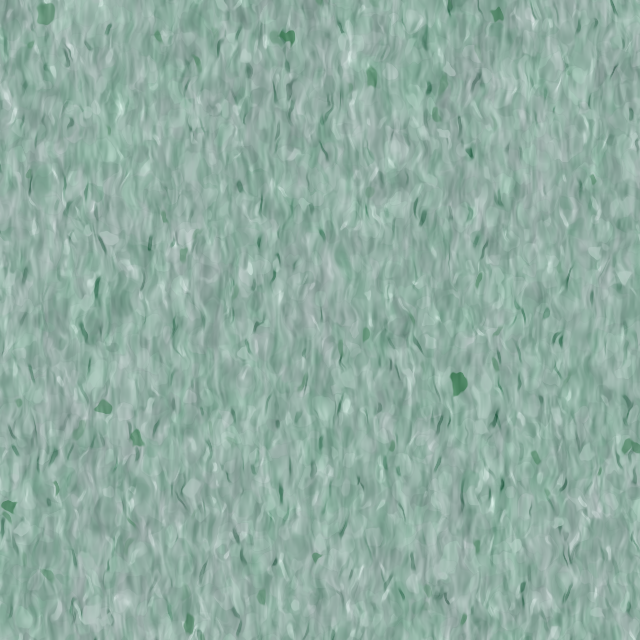
Reproduce this texture procedurally as a WebGL 2 fragment shader.

```glsl
#version 300 es
precision highp float;
// Pale sage-green flecked sheet: vertical streaks, soft flakes, thin slivers and sparse green chips.

#define BASE_COLOR vec3(0.573, 0.688, 0.645)
#define TONE_AXIS vec3(1.10, 0.92, 1.00)
#define TINT_AXIS vec3(-1.0, 0.25, -0.55)
#define CHIP_COLOR vec3(0.27, 0.50, 0.36)
#define STREAK_FREQ vec2(135.0, 34.0)
#define STREAK_GAIN 0.22
#define FLAKE_SIZE vec2(0.014, 0.022)
#define FLAKE_GAIN 0.18
#define SLIVER_SIZE vec2(0.0030, 0.0150)
#define DARK_GAIN 0.19
#define LIGHT_GAIN 0.12
#define EDGE_SOFT 0.0016

uniform vec2 u_resolution;
out vec4 fragColor;

// Integer hash giving three values in 0..1
vec3 hash3(vec2 cell, int seed) {
    uvec3 v = uvec3(ivec3(ivec2(cell), seed));
    v = v * 1664525u + 1013904223u;
    v.x += v.y * v.z; v.y += v.z * v.x; v.z += v.x * v.y;
    v ^= v >> 16u;
    v.x += v.y * v.z; v.y += v.z * v.x; v.z += v.x * v.y;
    return vec3(v >> 16u) / 65535.0;
}

// Smooth value noise, centred on zero
float noise(vec2 p, int seed) {
    vec2 i = floor(p), f = fract(p);
    f = f * f * (3.0 - 2.0 * f);
    float low = mix(hash3(i, seed).x, hash3(i + vec2(1, 0), seed).x, f.x);
    float high = mix(hash3(i + vec2(0, 1), seed).x, hash3(i + vec2(1, 1), seed).x, f.x);
    return mix(low, high, f.y) - 0.5;
}

// Scattered bent flecks: x = coverage, y and z = random values of the fleck on top
vec3 scatter(vec2 p, vec2 cell, vec2 size, float tilt, float density, int seed) {
    vec3 top = vec3(0.0);
    vec2 home = floor(p / cell);
    for (int y = -1; y <= 1; y++)
    for (int x = -1; x <= 1; x++) {
        vec2 id = home + vec2(x, y);
        vec3 place = hash3(id, seed);
        if (place.z > density) continue;
        vec3 form = hash3(id, seed + 101);
        vec3 look = hash3(id, seed + 202);
        float angle = (form.x - 0.5) * 2.0 * tilt;
        float c = cos(angle), s = sin(angle);
        vec2 q = mat2(c, -s, s, c) * (p - (id + place.xy) * cell);
        vec2 radius = size * mix(vec2(0.6), vec2(1.35), form.yz);
        q /= radius;
        q.x += (look.z - 0.5) * 1.6 * (q.y * q.y - 0.4);
        vec2 a = abs(q);
        float d = pow(dot(a * a, a), 1.0 / 3.0) - 1.0;
        d *= min(radius.x, radius.y);
        float cover = smoothstep(EDGE_SOFT, -EDGE_SOFT, d);
        top = mix(top, vec3(1.0, look.xy), cover);
    }
    return top;
}

void main() {
    vec2 p = gl_FragCoord.xy / min(u_resolution.x, u_resolution.y);

    // Wavy outlines and grain
    vec2 warp = vec2(noise(p * vec2(38.0, 30.0), 1), noise(p * vec2(45.0, 32.0), 2));
    vec2 fray = vec2(noise(p * vec2(140.0, 90.0), 3), noise(p * vec2(150.0, 80.0), 4));
    vec2 w = p + warp * vec2(0.009, 0.012) + fray * vec2(0.004, 0.007);

    // Broad clouds of tone and tint
    float tone = 0.030 * noise(p * vec2(9.0, 7.0), 5);
    float tint = 0.045 * noise(p * vec2(14.0, 9.0), 6);

    // Overlapping soft flakes
    for (int i = 0; i < 4; i++) {
        float k = 1.25 - 0.2 * float(i);
        vec3 f = scatter(w, vec2(0.038, 0.052) * k, FLAKE_SIZE * k, 0.45, 0.75, 10 + i);
        tone = mix(tone, FLAKE_GAIN * (f.y - 0.5), 0.5 * f.x);
        tint = mix(tint, 0.06 * (f.z - 0.5), 0.45 * f.x);
    }

    // Fine vertical streaks
    vec2 g = p + warp * vec2(0.012, 0.010);
    float streak = 0.6 * noise(g * STREAK_FREQ, 20) + 0.4 * noise(g * STREAK_FREQ * 1.9, 21);
    tone += STREAK_GAIN * streak;
    tint += 0.035 * noise(g * STREAK_FREQ * 0.7, 22);

    // Thin light and dark slivers, most of them faint
    for (int i = 0; i < 3; i++) {
        vec2 cell = vec2(0.030, 0.044) * (1.0 + 0.13 * float(i));
        vec3 light = scatter(w, cell, SLIVER_SIZE * vec2(1.2, 0.85), 0.6, 0.45, 30 + i);
        tone += LIGHT_GAIN * light.x * mix(0.15, 1.0, light.y * light.y);
        vec3 dark = scatter(w, cell * 1.07, SLIVER_SIZE, 0.42, 0.45, 40 + i);
        float depth = dark.x * mix(0.12, 1.0, dark.y * dark.y);
        tone -= DARK_GAIN * depth;
        tint += 0.035 * depth * dark.z;
    }

    // Small pale chips
    vec3 pale = scatter(w, vec2(0.075), vec2(0.008, 0.012), 0.7, 0.3, 50);
    tone = mix(tone, 0.06 + 0.07 * pale.y, 0.7 * pale.x);

    vec3 color = BASE_COLOR + tone * TONE_AXIS + tint * TINT_AXIS;

    // Sparse saturated green chips, large and small
    vec3 small = scatter(w, vec2(0.06), vec2(0.005, 0.011), 0.6, 0.2, 60);
    color = mix(color, CHIP_COLOR, small.x * mix(0.15, 0.6, small.y));
    vec3 large = scatter(w, vec2(0.11), vec2(0.009, 0.013), 1.4, 0.18, 70);
    color = mix(color, CHIP_COLOR + 0.15 * streak, large.x * mix(0.4, 0.95, large.y));

    fragColor = vec4(clamp(color, 0.0, 1.0), 1.0);
}
```
